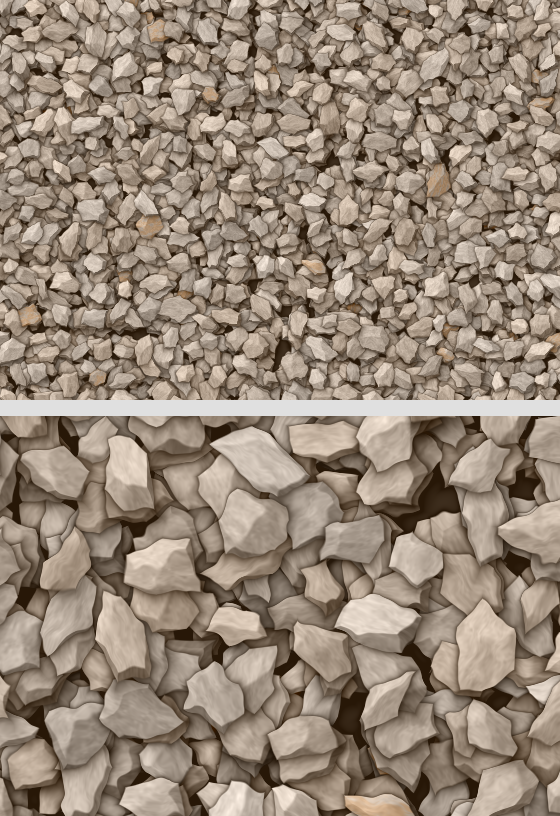
Top, the full canvas; bottom, a detail of the centre.
This texture is drawn by a WebGL 1 fragment shader. Its source:

```glsl
precision highp float;
// Bed of crushed beige limestone: faceted angular chips piled in layers.

uniform vec2 u_resolution;

const float TAU = 6.2831853;
const int LAYERS = 6;
const int SIDES = 6;
const vec3 LIGHT = vec3(-0.33, 0.46, 0.82);
const float GAP_TONE = 0.2;

float hash(vec2 p) {
  return fract(sin(dot(p, vec2(127.1, 311.7))) * 43758.5453);
}

vec2 hash2(vec2 p) {
  return vec2(hash(p), hash(p + 37.7));
}

float noise(vec2 p) {
  vec2 i = floor(p);
  vec2 f = fract(p);
  f = f * f * (3.0 - 2.0 * f);
  float low = mix(hash(i), hash(i + vec2(1.0, 0.0)), f.x);
  float high = mix(hash(i + vec2(0.0, 1.0)), hash(i + vec2(1.0, 1.0)), f.x);
  return mix(low, high, f.y);
}

float fbm(vec2 p) {
  return 0.5 * noise(p) + 0.3 * noise(p * 2.1 + 5.3) + 0.2 * noise(p * 4.3 + 9.1);
}

vec2 rotate(vec2 p, float angle) {
  float c = cos(angle);
  float s = sin(angle);
  return vec2(c * p.x - s * p.y, s * p.x + c * p.y);
}

// Light on a plane that falls away along the given slope.
float lambert(vec2 slope, vec3 light) {
  return max(dot(normalize(vec3(slope, 1.0)), light), 0.0);
}

// Cut chip: x is the distance to its outline, y the light on its facets.
vec2 chip(vec2 p, vec2 id, float radius, vec3 light, float soft) {
  float dist = -1.0;
  float height = 1.0;
  float lit = 0.0;
  // Two tilted top planes meet in a ridge.
  for (int k = 0; k < 2; k++) {
    vec2 seed = id + float(k) * 3.7 + 51.3;
    vec2 tilt = (hash2(seed) - 0.5) * 0.95;
    float h = radius * mix(0.22, 0.4, hash(seed + 8.1)) - dot(p, tilt);
    lit = mix(lit, lambert(tilt, light), smoothstep(-soft, soft, height - h));
    height = min(height, h);
  }
  // Side planes bound the outline and bevel the rim.
  for (int k = 0; k < SIDES; k++) {
    vec2 seed = id + float(k) * 1.93;
    float angle = (float(k) + 0.65 * (hash(seed) - 0.5)) * TAU / float(SIDES);
    vec2 normal = vec2(cos(angle), sin(angle));
    float edge = dot(p, normal) - radius * mix(0.64, 1.0, hash(seed + 4.4));
    float steep = mix(0.5, 2.2, hash(seed + 7.9));
    float h = -edge * steep;
    lit = mix(lit, lambert(normal * steep, light), smoothstep(-soft, soft, height - h));
    height = min(height, h);
    dist = max(dist, edge);
  }
  return vec2(dist, lit);
}

// Tone and warmth of a chip's surface, with veins along its long axis.
vec2 surface(vec2 p, vec2 id, float lit) {
  float veins = fbm(p * vec2(75.0, 140.0) + hash2(id + 2.2) * 90.0) - 0.5;
  float grain = noise(p * 330.0 + id) - 0.5;
  float rust = step(0.975, hash(id + 6.6)) * smoothstep(-0.2, 0.15, veins);
  float albedo = mix(0.87, 1.06, hash(id + 1.7)) * (1.0 - 0.16 * rust);
  float tone = albedo * (0.37 + 0.455 * lit) + 0.2 * veins + 0.07 * grain;
  float warmth = mix(0.8, 1.2, hash(id + 9.4)) + 1.1 * rust;
  return vec2(tone, warmth);
}

// Lays one jittered grid of chips, with contact shadows, over the pile below.
vec2 layChips(vec2 below, vec2 p, float cell, float layer, float pixel) {
  vec2 shifted = p + layer * vec2(3.173, 5.391);
  vec2 home = floor(shifted / cell);
  for (int y = -1; y <= 1; y++) {
    for (int x = -1; x <= 1; x++) {
      vec2 grid = home + vec2(float(x), float(y));
      vec2 id = grid + layer * 19.37;
      vec2 center = (grid + 0.5 + 0.64 * (hash2(id + 0.5) - 0.5)) * cell;
      vec2 offset = shifted - center;
      float turn = hash(id + 3.1) * TAU;
      float stretch = mix(1.0, 1.4, hash(id + 5.8));
      vec2 local = rotate(offset, turn) * vec2(1.0 / stretch, stretch);
      vec3 light = vec3(rotate(LIGHT.xy, turn), LIGHT.z);
      float radius = cell * mix(0.31, 0.54, hash(id + 2.9));
      vec2 shape = chip(local, id, radius, light, 0.0016);
      // The shadow reaches further on the side away from the light.
      float lee = dot(normalize(offset + 1e-5), normalize(LIGHT.xy));
      float reach = 0.0037 * (1.0 - 0.65 * lee);
      below.x *= 1.0 - 0.6 * exp(-max(shape.x, 0.0) / reach);
      if (shape.x < pixel) {
        float cover = smoothstep(pixel, -pixel, shape.x);
        below = mix(below, surface(local, id, shape.y), cover);
      }
    }
  }
  return below;
}

void main() {
  float pixel = 0.9 / u_resolution.y;
  vec2 p = gl_FragCoord.xy / u_resolution.y;
  p += 0.006 * (vec2(noise(p * 85.0), noise(p * 85.0 + 41.0)) - 0.5);
  vec2 pile = vec2(GAP_TONE, 1.0);
  for (int i = 0; i < LAYERS; i++) {
    float layer = float(i);
    pile = layChips(pile, p, 0.05 + 0.0042 * layer, layer + 1.0, pixel);
  }
  vec3 color = max(pile.x, 0.09) + pile.y * vec3(0.062, 0.0, -0.062);
  gl_FragColor = vec4(clamp(color, 0.0, 1.0), 1.0);
}
```
